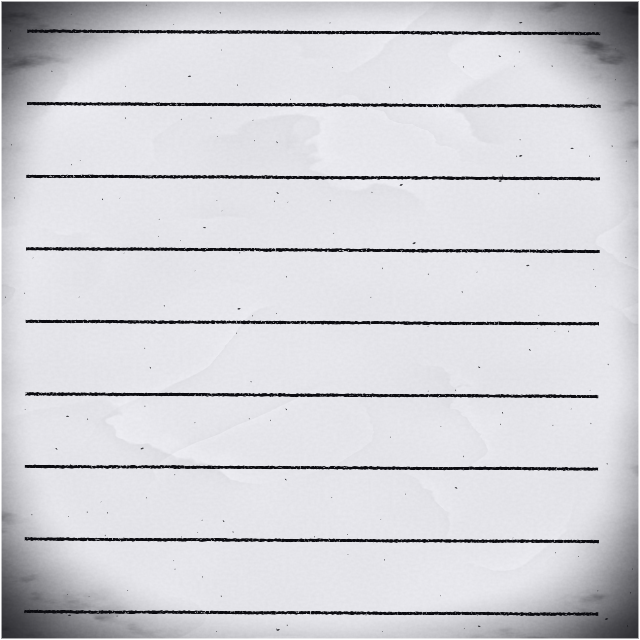
Give the GLSL for this pattern, as a three.js fragment shader.

```glsl
varying vec2 vUv;

const vec3 PAPER = vec3(0.897, 0.897, 0.917);
const vec3 INK = vec3(0.045, 0.045, 0.062);
const float LAST_ROW = 8.0;

vec2 hash2(vec2 p) {
  vec3 q = fract(p.xyx * vec3(0.1031, 0.1030, 0.0973));
  q += dot(q, q.yzx + 33.33);
  return fract((q.xx + q.yz) * q.zy);
}

// Gradient noise, roughly -0.7 to 0.7
float corner(vec2 cell, vec2 offset, vec2 f) {
  float angle = 6.2832 * hash2(cell + offset).x;
  return dot(vec2(cos(angle), sin(angle)), f - offset);
}

float noise(vec2 p) {
  vec2 cell = floor(p);
  vec2 f = p - cell;
  vec2 u = f * f * f * (f * (f * 6.0 - 15.0) + 10.0);
  float low = mix(corner(cell, vec2(0.0), f), corner(cell, vec2(1.0, 0.0), f), u.x);
  float high = mix(corner(cell, vec2(0.0, 1.0), f), corner(cell, vec2(1.0), f), u.x);
  return mix(low, high, u.y);
}

float fbm(vec2 p) {
  float sum = 0.0;
  float gain = 0.5;
  for (int i = 0; i < 5; i++) {
    sum += gain * noise(p);
    p = mat2(1.6, 1.2, -1.2, 1.6) * p + 7.3;
    gain *= 0.5;
  }
  return sum;
}

// Soft folds: each is shaded on one side and lit on the other
float folds(vec2 uv, float scale, float seed) {
  vec2 p = uv * vec2(0.7, 1.3) * scale + seed;
  float height = noise(p + 0.35 * fbm(p * 2.0));
  float patches = smoothstep(-0.05, 0.35, noise(uv * 4.0 + seed * 1.7));
  float side = smoothstep(-0.012, 0.012, height) - 0.5;
  return side * exp(-abs(height) * 14.0) * patches;
}

// Scattered slivers, at most one in each grid cell
float specks(vec2 uv, float cells, float chance, vec2 size, float seed) {
  vec2 cell = floor(uv * cells);
  vec2 pick = hash2(cell + seed);
  vec2 place = mix(vec2(0.2), vec2(0.8), hash2(cell + seed + 51.0));
  vec2 d = (fract(uv * cells) - place) / cells;
  float angle = 0.5 + 1.5 * pick.y;
  d = mat2(cos(angle), -sin(angle), sin(angle), cos(angle)) * d;
  vec2 radius = size * mix(0.5, 1.0, pick.y);
  float edge = (length(d / radius) - 1.0) * min(radius.x, radius.y);
  return step(pick.x, chance) * (1.0 - smoothstep(-0.0006, 0.0008, edge));
}

// Darkening toward the corners, uneven like a burnt print
float vignette(vec2 uv) {
  vec2 p = abs(uv * 2.0 - 1.0);
  float reach = pow(dot(p * p, p), 1.0 / 3.0);
  reach += 0.06 * fbm(uv * vec2(3.0, 7.0) + 4.0);
  return smoothstep(0.90, 1.27, reach);
}

// Slightly tilted ruled lines with rough edges and pale flecks
float ruledLines(vec2 uv, float bottom, float spacing, float halfWidth) {
  float y = uv.y + 0.0044 * (uv.x - 0.04) - bottom;
  float row = clamp(floor(y / spacing + 0.5), 0.0, LAST_ROW);
  vec2 jitter = hash2(vec2(row, 17.0)) - 0.5;
  float drift = 0.0006 * noise(vec2(uv.x * 9.0, row * 5.3));
  float rough = 0.0012 * noise(uv * 230.0) + 0.0006 * noise(uv * 90.0);
  float across = abs(y - row * spacing - drift) - halfWidth + rough;
  float left = mix(0.0375, 0.0425, row / LAST_ROW) + 0.001 * jitter.x;
  float right = mix(0.9345, 0.938, row / LAST_ROW) + 0.002 * jitter.y;
  float along = max(left - uv.x, uv.x - right);
  float ink = 1.0 - smoothstep(-0.0008, 0.0008, max(across, along));
  float worn = smoothstep(-0.2, 0.4, noise(vec2(uv.x * 14.0, row * 3.7)));
  float flecks = smoothstep(0.2, 0.45, noise(uv * 310.0 + 9.0));
  return ink * (1.0 - flecks * mix(0.25, 0.75, worn));
}

void main() {
  vec2 uv = vUv;
  float shade = vignette(uv);

  // Paper tone: mottling, folds and fibre grain
  float light = 1.0 + 0.035 * fbm(uv * vec2(4.0, 6.0));
  light += 0.07 * folds(uv, 3.0, 2.0) + 0.05 * folds(uv, 6.0, 13.0);
  float grain = 0.6 * noise(uv * vec2(150.0, 210.0)) + 0.4 * noise(uv * 330.0);
  light += grain * mix(0.03, 0.13, shade);

  // Grime streaks gather in the dark margins
  float grime = smoothstep(0.05, 0.4, fbm(uv * vec2(9.0, 24.0) + 3.0));
  light *= 1.0 - 0.84 * shade;
  light *= 1.0 - 0.5 * grime * smoothstep(0.05, 0.6, shade);

  // Dust of three sizes
  float dust = 0.5 * specks(uv, 34.0, 0.13, vec2(0.0011, 0.0008), 3.0);
  dust = max(dust, 0.75 * specks(uv, 15.0, 0.13, vec2(0.0012, 0.0022), 29.0));
  dust = max(dust, 0.8 * specks(uv, 7.0, 0.05, vec2(0.0065, 0.0016), 71.0));
  light *= 1.0 - dust;

  vec3 color = mix(INK, PAPER, clamp(light, 0.0, 1.08));
  color = mix(color, INK, ruledLines(uv, 0.0443, 0.1134, 0.0023));

  // Thin white margin around the sheet
  vec2 inset = min(uv, 1.0 - uv);
  float sheet = smoothstep(0.0016, 0.0032, min(inset.x, inset.y));
  gl_FragColor = vec4(mix(vec3(1.0), color, sheet), 1.0);
}
```
